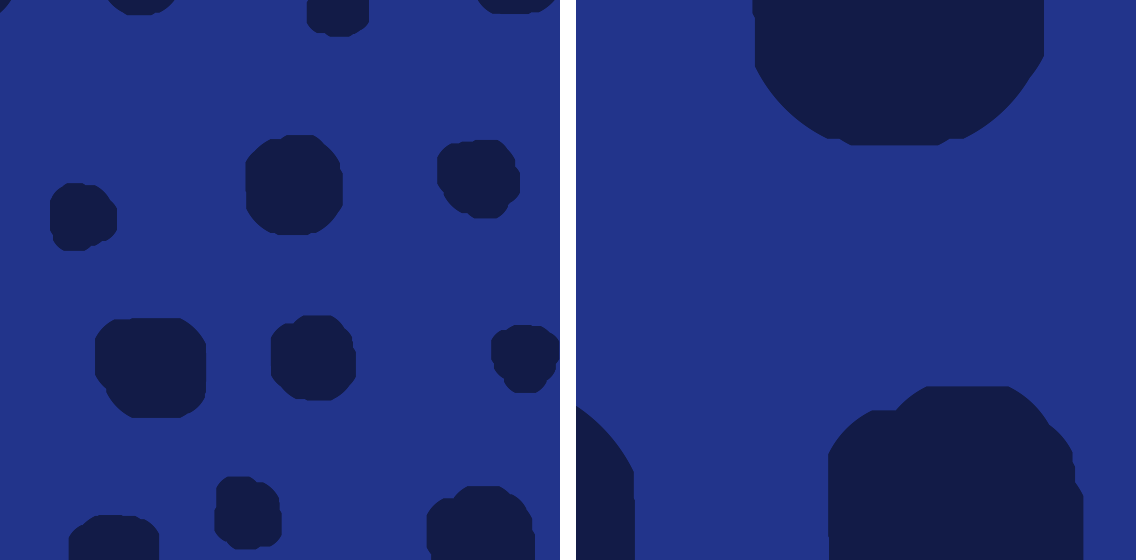
Left, the full canvas; right, a detail of the centre.
Write a WebGL 1 fragment shader that draws this pattern.

```glsl
precision highp float;

uniform vec2 u_resolution;

const vec3 GROUND_BLUE = vec3(0.133, 0.204, 0.545);
const vec3 SPOT_NAVY = vec3(0.070, 0.106, 0.277);
const float CELLS = 3.0;                   // spots across the canvas
const vec2 ORIGIN = vec2(0.35, 0.42);      // grid shift, in cells
const float MIN_RADIUS = 0.19;             // spot sizes, in cells
const float MAX_RADIUS = 0.37;
const float SIZE_BIAS = 1.3;               // above 1 favours small spots
const float CELL_MARGIN = 0.04;            // free rim of each cell
const float CORE_SIZE = 0.85;              // relative to the spot radius
const float LOBE_OFFSET = 0.45;
const float LOBE_MIN = 0.42;
const float LOBE_MAX = 0.65;
const float REACH = 1.05;                  // farthest extent of the lobes
const float FLATTENING = 0.9;              // where the disc sides are cut
const int LOBES = 6;
const float TAU = 6.2831853;

float hash(vec2 p) {
  return fract(sin(dot(p, vec2(127.1, 311.7))) * 43758.5453);
}

// Disc with its four axis-facing sides cut flat
float flatDisc(vec2 p, float radius) {
  vec2 a = abs(p);
  return max(length(p) - radius, max(a.x, a.y) - radius * FLATTENING);
}

// Core disc joined with smaller discs around it
float lumpySpot(vec2 p, float radius, vec2 cell) {
  float d = flatDisc(p, radius * CORE_SIZE);
  for (int i = 0; i < LOBES; i++) {
    float k = float(i);
    vec2 seed = cell + vec2(k * 7.3, k * 3.1);
    float angle = TAU * (k + hash(seed + 11.7)) / float(LOBES);
    float offset = LOBE_OFFSET * mix(0.6, 1.0, hash(seed + 23.9));
    float size = mix(LOBE_MIN, LOBE_MAX, hash(seed + 37.3));
    vec2 center = radius * offset * vec2(cos(angle), sin(angle));
    d = min(d, flatDisc(p - center, radius * size));
  }
  return d;
}

void main() {
  float side = min(u_resolution.x, u_resolution.y);
  vec2 p = gl_FragCoord.xy / side * CELLS + ORIGIN;

  // Slide each row sideways to hide the grid
  float row = floor(p.y);
  p.x += hash(vec2(row, 5.3));
  vec2 cell = floor(p);

  // Evenly spread sizes, with the spot kept inside its cell
  float rank = fract(dot(cell, vec2(0.618, 0.29)));
  float radius = mix(MIN_RADIUS, MAX_RADIUS, pow(rank, SIZE_BIAS));
  float room = 0.5 - CELL_MARGIN - REACH * radius;
  vec2 jitter = 2.0 * vec2(hash(cell + 1.7), hash(cell + 8.9)) - 1.0;
  float d = lumpySpot(fract(p) - 0.5 - jitter * room, radius, cell);

  // Crisp edge, one pixel wide
  float halfPixel = 0.5 * CELLS / side;
  float ground = smoothstep(-halfPixel, halfPixel, d);
  gl_FragColor = vec4(mix(SPOT_NAVY, GROUND_BLUE, ground), 1.0);
}
```
